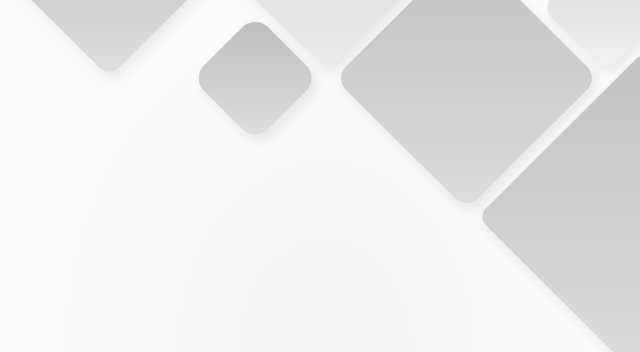
Write a Shadertoy shader that draws this background.

```glsl
// Rounded grey diamonds over a pale backdrop with a faint elliptical shade.
// Each diamond is a rotated rounded-box distance with a vertical gradient
// and a soft drop shadow; the tiles are layered in a loop.

const float ASPECT = 1.811;                 // layout width over height
const float BACK_EDGE = 0.984;              // backdrop grey at the sides
const float BACK_CORE = 0.957;              // backdrop grey at the core
const vec2  CORE_POS = vec2(0.92, 0.0);
const vec2  CORE_SIZE = vec2(0.78, 1.0);
const vec2  SHADOW_SHIFT = vec2(0.011, -0.014);
const float SHADOW_BLUR = 0.032;
const float SHADOW_STRENGTH = 0.075;

struct Tile {
    vec2 center;
    float reach;    // centre to sharp corner
    float radius;   // corner rounding
    vec2 shade;     // grey at the bottom and top corners
};

const int TILE_COUNT = 6;
const Tile TILES[TILE_COUNT] = Tile[TILE_COUNT](
    Tile(vec2(0.309, 1.047), 0.267, 0.040, vec2(0.875, 0.740)),
    Tile(vec2(0.722, 0.778), 0.181, 0.052, vec2(0.875, 0.740)),
    Tile(vec2(0.927, 1.047), 0.250, 0.040, vec2(0.930, 0.845)),
    Tile(vec2(1.320, 0.778), 0.374, 0.047, vec2(0.865, 0.755)),
    Tile(vec2(1.715, 0.979), 0.184, 0.045, vec2(0.950, 0.840)),
    Tile(vec2(1.823, 0.384), 0.472, 0.033, vec2(0.865, 0.765))
);

// Signed distance to a rounded square standing on its corner
float diamondDistance(vec2 p, float reach, float radius) {
    vec2 turned = vec2(p.x + p.y, p.y - p.x) * inversesqrt(2.0);
    vec2 q = abs(turned) - reach * inversesqrt(2.0) + radius;
    return length(max(q, 0.0)) + min(max(q.x, q.y), 0.0) - radius;
}

float backdrop(vec2 p) {
    float spread = length((p - CORE_POS) / CORE_SIZE);
    return mix(BACK_CORE, BACK_EDGE, smoothstep(0.0, 1.1, spread));
}

// Darken by the tile's shadow, then lay the tile on top
float addTile(float grey, Tile tile, vec2 p, float pixel) {
    vec2 local = p - tile.center;
    float shadowDist = diamondDistance(local - SHADOW_SHIFT, tile.reach, tile.radius);
    float shadow = 1.0 - smoothstep(-SHADOW_BLUR, SHADOW_BLUR, shadowDist);
    grey *= 1.0 - SHADOW_STRENGTH * shadow;

    float height = clamp(0.5 + 0.5 * local.y / tile.reach, 0.0, 1.0);
    float face = mix(tile.shade.x, tile.shade.y, height);
    float dist = diamondDistance(local, tile.reach, tile.radius);
    return mix(grey, face, clamp(0.5 - dist / pixel, 0.0, 1.0));
}

void mainImage(out vec4 fragColor, in vec2 fragCoord) {
    vec2 p = fragCoord / iResolution.xy * vec2(ASPECT, 1.0);
    float pixel = 1.0 / iResolution.y;

    float grey = backdrop(p);
    for (int i = 0; i < TILE_COUNT; i++) {
        grey = addTile(grey, TILES[i], p, pixel);
    }
    fragColor = vec4(vec3(grey), 1.0);
}
```
